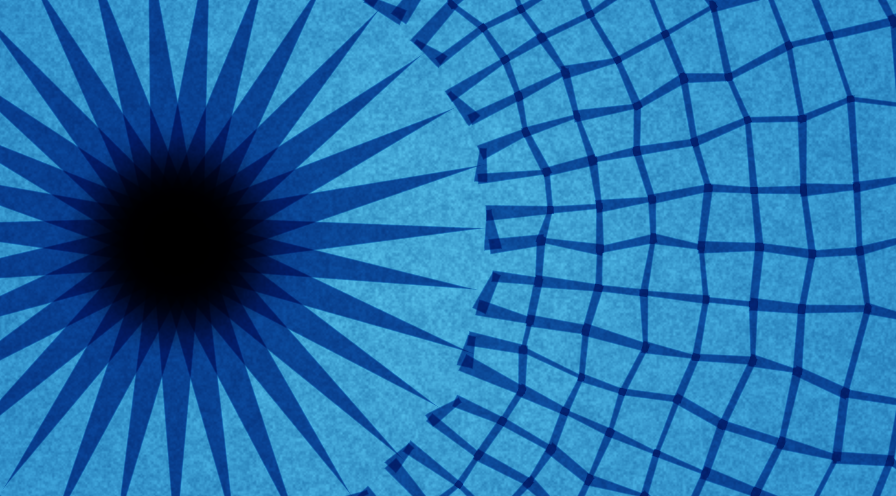
This background is drawn by a WebGL 2 fragment shader. Its source:

```glsl
#version 300 es
precision highp float;
// A dark spiked star on blue paper, facing a fan of cracked, ink-outlined tiles.

#define STAR_CENTER vec2(0.357, 0.512)
#define SPOKES 31.0
#define SPOKE_TURN 0.045
#define SPOKE_LENGTH 0.605
#define SPOKE_SLOPE 0.085
#define TILE_START 0.635
#define TILE_STEP 0.108
#define TILE_JITTER 0.30
#define GRAIN 0.26
#define PAPER vec3(0.215, 0.605, 0.805)
#define INK vec3(0.14, 0.41, 0.69)

uniform vec2 u_resolution;
out vec4 outColor;

const float TAU = 6.2831853;

float hash(vec2 p) {
  vec3 q = fract(vec3(p.xyx) * 0.1031);
  q += dot(q, q.yzx + 33.33);
  return fract((q.x + q.y) * q.z);
}

float noise(vec2 p) {
  vec2 i = floor(p), f = fract(p);
  f = f * f * (3.0 - 2.0 * f);
  return mix(mix(hash(i), hash(i + vec2(1, 0)), f.x),
             mix(hash(i + vec2(0, 1)), hash(i + vec2(1, 1)), f.x), f.y);
}

// Antialiased coverage of a signed distance
float cover(float d) {
  float soft = 1.1 / u_resolution.y;
  return 1.0 - smoothstep(-soft, soft, d);
}

vec2 polar(float angle, float radius) {
  return radius * vec2(cos(angle), sin(angle));
}

// Number of translucent spikes stacked over a point
float starLayers(vec2 p) {
  float nearest = round((atan(p.y, p.x) - SPOKE_TURN) / TAU * SPOKES);
  float layers = 0.0;
  for (float k = -5.0; k <= 5.0; k++) {
    float id = mod(nearest + k, SPOKES);
    vec2 axis = polar(id / SPOKES * TAU + SPOKE_TURN, 1.0);
    float along = dot(p, axis);
    float across = abs(axis.x * p.y - axis.y * p.x);
    float tip = SPOKE_LENGTH + 0.05 * (hash(vec2(id, 7.0)) - 0.5);
    layers += cover(max(across - (tip - along) * SPOKE_SLOPE, -along));
  }
  return layers;
}

// Square-ended stroke whose half width goes from wa to wb
float stroke(vec2 p, vec2 a, vec2 b, float wa, float wb) {
  vec2 d = b - a;
  float len = length(d);
  d /= len;
  float along = dot(p - a, d);
  float across = abs(d.x * (p.y - a.y) - d.y * (p.x - a.x));
  float width = mix(wa, wb, clamp(along / len, 0.0, 1.0));
  return cover(max(across - width, abs(along - 0.5 * len) - 0.5 * len - 0.006));
}

// Corner of the polar tile grid; x counts columns, y counts rings
vec2 corner(vec2 id) {
  vec2 shift = vec2(hash(id + 61.0), hash(id + 137.0)) - 0.5;
  vec2 g = id + shift * TILE_JITTER;
  float angle = (g.x - 0.5) / (2.0 * SPOKES) * TAU + SPOKE_TURN;
  return polar(angle, TILE_START + g.y * TILE_STEP);
}

// Ink of the tile outlines: two tapered strokes per cell
float tileLayers(vec2 p) {
  float column = (atan(p.y, p.x) - SPOKE_TURN) / TAU * 2.0 * SPOKES + 0.5;
  vec2 cell = floor(vec2(column, (length(p) - TILE_START) / TILE_STEP));
  float layers = 0.0;
  for (float j = -1.0; j <= 1.0; j++) {
    for (float i = -1.0; i <= 1.0; i++) {
      vec2 id = cell + vec2(i, j);
      if (id.y < 0.0) continue;
      vec2 a = corner(id);
      float r1 = hash(id + 211.0), r2 = hash(id + 307.0);
      float first = id.y < 0.5 ? 1.0 : 0.0;
      float wide = 0.004 + 0.009 * r1 + first * 0.009 * r2;
      layers += stroke(p, a, corner(id + vec2(0, 1)), wide, 0.003 + 0.008 * r2);
      // The innermost ring only closes in front of each spike
      if (first < 0.5 || mod(id.x, 2.0) < 0.5) {
        float thick = 0.004 + 0.005 * r2 + first * 0.008;
        layers += stroke(p, a, corner(id + vec2(1, 0)), thick, 0.004 + 0.005 * r1);
      }
    }
  }
  return min(layers, 2.0) * 0.88;
}

void main() {
  vec2 uv = gl_FragCoord.xy / u_resolution.y;
  vec2 p = uv - STAR_CENTER;
  float radius = length(p);

  // Paper, lightest around the gap between star and tiles
  float glow = exp(-2.2 * dot(uv - vec2(0.85, 0.5), uv - vec2(0.85, 0.5)));
  vec3 color = PAPER * mix(vec3(0.82, 0.89, 0.94), vec3(1.2, 1.06, 1.01), glow);

  // Stacked ink and the black core
  color *= pow(INK, vec3(starLayers(p) + tileLayers(p)));
  color += vec3(0.004, 0.010, 0.022);
  color *= smoothstep(0.09, 0.24, radius) * 0.97 + 0.03;

  // Mottled grain
  float grain = 0.6 * noise(uv * 150.0) + 0.4 * noise(uv * 270.0 + 19.0) - 0.5;
  grain += 0.3 * (noise(uv * 38.0 + 5.0) - 0.5);
  color *= 1.0 + GRAIN * grain * vec3(2.0, 1.1, 0.7);
  outColor = vec4(color, 1.0);
}
```
